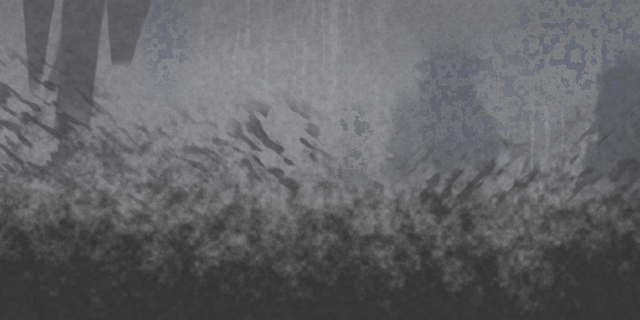
This texture is drawn by a WebGL 1 fragment shader. Its source:

```glsl
precision highp float;
// A weathered grey wall: pale plaster above, sooty dark ground below.
// Noise breaks up the vertical gradient, tapered strokes add brushed paint,
// and stretched, rotated noise makes the scratches and drips.

uniform vec2 u_resolution;

float hash(vec2 p) {
  vec3 q = fract(p.xyx * 0.1031);
  q += dot(q, q.yzx + 33.33);
  return fract((q.x + q.y) * q.z);
}

float noise(vec2 p) {
  vec2 i = floor(p), f = fract(p);
  f = f * f * (3.0 - 2.0 * f);
  return mix(mix(hash(i), hash(i + vec2(1.0, 0.0)), f.x),
             mix(hash(i + vec2(0.0, 1.0)), hash(i + vec2(1.0, 1.0)), f.x), f.y);
}

float fbm(vec2 p) {
  float sum = 0.0, amp = 0.5;
  for (int i = 0; i < 5; i++) {
    sum += amp * noise(p);
    p = mat2(1.6, 1.2, -1.2, 1.6) * p + 17.3;
    amp *= 0.5;
  }
  return sum / 0.97;
}

vec2 turn(vec2 p, float a) {
  return mat2(cos(a), -sin(a), sin(a), cos(a)) * p;
}

// Soft oval mask
float blob(vec2 p, vec2 center, vec2 radius) {
  return 1.0 - smoothstep(0.3, 1.0, length((p - center) / radius));
}

// Tapered vertical stroke; edges = top left, top right, bottom left, bottom right
float stroke(vec2 p, vec4 edges, float top, float bottom, float soft, float fade) {
  vec2 side = mix(edges.xy, edges.zw, clamp((top - p.y) / (top - bottom), 0.0, 1.0));
  return smoothstep(side.x - soft, side.x + soft, p.x)
       * (1.0 - smoothstep(side.y - soft, side.y + soft, p.x))
       * smoothstep(bottom - fade, bottom + fade, p.y)
       * (1.0 - smoothstep(top - fade, top + fade, p.y));
}

// Short bristle marks lying along the given angle
float bristles(vec2 p, float angle) {
  vec2 q = turn(p + 0.03 * fbm(p * 9.0), angle);
  float marks = noise(q * vec2(19.0, 62.0)) * 0.7 + noise(q * vec2(45.0, 95.0)) * 0.3;
  return smoothstep(0.48, 0.75, marks);
}

void main() {
  vec2 p = gl_FragCoord.xy / u_resolution.y;
  p.x *= 2.0 * u_resolution.y / u_resolution.x;

  float cloud = fbm(p * 5.0);
  float mottle = fbm(p * 24.0 + 7.0);
  float grain = fbm(p * 62.0 + 31.0);
  float speck = smoothstep(0.46, 0.60, grain);

  // Plaster fading into soot along a ragged border
  float border = 0.08 * exp(-p.x * 2.5) + 0.10 * smoothstep(1.75, 2.0, p.x)
               - 0.03 * blob(p, vec2(1.05, 0.4), vec2(0.4, 0.5));
  float depth = p.y - border + 0.20 * (cloud - 0.5) + 0.38 * (mottle - 0.5)
              + 0.22 * (grain - 0.5);
  float tone = mix(0.215, 0.515, smoothstep(0.06, 0.62, depth));
  tone -= 0.05 * smoothstep(0.72, 1.0, p.y);
  tone += 0.035 * blob(p, vec2(0.9, 0.72), vec2(0.65, 0.35));
  tone += 0.05 * (cloud - 0.5) * smoothstep(0.2, 0.7, p.y);
  vec3 color = tone * mix(vec3(1.0, 1.0, 1.01), vec3(0.995, 1.0, 1.025),
                          smoothstep(0.2, 0.7, p.y));

  // Faint pale drips
  float drip = smoothstep(0.62, 0.9, noise(vec2(p.x * 65.0 + cloud * 2.0, p.y * 5.0)));
  color += 0.035 * drip * blob(p, vec2(0.92, 0.95), vec2(0.4, 0.33));
  color += 0.06 * drip * blob(p, vec2(1.75, 0.52), vec2(0.28, 0.26));

  // Dark leaning strokes in the upper left
  vec2 w = p + 0.012 * (vec2(cloud, mottle) - 0.5);
  float trunk = stroke(w, vec4(0.065, 0.19, 0.09, 0.125), 1.1, 0.73, 0.005, 0.05);
  trunk = max(trunk, stroke(w, vec4(0.205, 0.34, 0.17, 0.28), 1.1, 0.62, 0.006, 0.09));
  trunk = max(trunk, 0.9 * stroke(w, vec4(0.32, 0.50, 0.35, 0.41), 1.1, 0.80, 0.005, 0.02));
  trunk = max(trunk, 0.85 * stroke(w, vec4(0.19, 0.22, 0.14, 0.22), 0.89, 0.72, 0.01, 0.04));
  color = mix(color, vec3(0.335, 0.335, 0.345), trunk * (0.72 + 0.28 * mottle));

  // Worn blue-grey paint on the right
  vec2 r = p + 0.09 * (vec2(mottle, grain) - 0.5);
  float paint = stroke(r, vec4(1.32, 1.48, 1.31, 1.55), 0.86, 0.48, 0.025, 0.06);
  paint = max(paint, 0.8 * stroke(r, vec4(1.24, 1.34, 1.20, 1.32), 0.70, 0.45, 0.02, 0.05));
  paint = max(paint, 0.8 * speck * stroke(r, vec4(1.07, 1.14, 1.08, 1.17), 0.68, 0.43, 0.015, 0.04));
  color = mix(color, vec3(0.365, 0.375, 0.405), 0.8 * paint * (0.6 + 0.4 * speck)
              * smoothstep(0.3, 0.5, p.y));
  float corner = stroke(r, vec4(1.90, 2.2, 1.82, 2.2), 0.83, 0.42, 0.025, 0.07);
  color = mix(color, vec3(0.335, 0.34, 0.36), 0.8 * corner);

  // Blue spatter
  float spatter = max(blob(p, vec2(1.82, 0.88), vec2(0.36, 0.33)),
                      0.8 * blob(p, vec2(0.52, 0.90), vec2(0.12, 0.26)));
  spatter = max(spatter, 0.7 * blob(p, vec2(1.55, 0.73), vec2(0.4, 0.32)));
  color = mix(color, vec3(0.33, 0.36, 0.42), 0.65 * spatter * speck);

  // Bristle marks: falling on the left and middle, rising on the right
  float falling = max(blob(p, vec2(0.86, 0.53), vec2(0.23, 0.21)),
                      blob(p, vec2(0.10, 0.62), vec2(0.34, 0.30)));
  falling = max(falling, 0.6 * blob(p, vec2(0.5, 0.47), vec2(0.55, 0.27)));
  float rising = max(blob(p, vec2(1.48, 0.43), vec2(0.33, 0.16)),
                     blob(p, vec2(1.92, 0.46), vec2(0.28, 0.24)));
  float marks = max(falling * bristles(p, -0.65), rising * bristles(p, 0.75));
  color = mix(color, vec3(0.265, 0.265, 0.27), 0.68 * marks);

  // Fine texture over everything
  color *= 1.0 + 0.16 * (grain - 0.5) + 0.07 * (noise(p * 190.0) - 0.5);
  gl_FragColor = vec4(clamp(color, 0.0, 1.0), 1.0);
}
```
